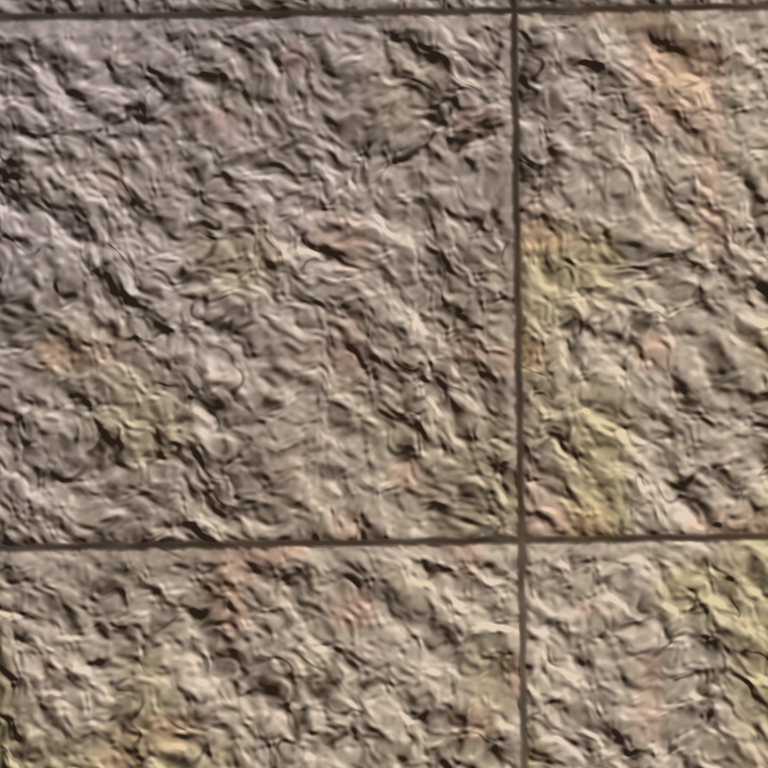
A WebGL 1 fragment shader for this texture:

```glsl
precision highp float;
uniform vec2 u_resolution;

#define PITCH 0.69
#define CROSSING vec2(0.683, 0.287)
#define TILT 0.014
#define JOINT_HALF 0.0042
#define BEVEL vec2(0.012, 0.019)
#define LIGHT_DIR vec2(0.53, 0.85)
#define GRAIN_FREQ 23.0
#define RELIEF 4.3
#define STONE_DARK vec3(0.16, 0.12, 0.09)
#define STONE_LIGHT vec3(0.80, 0.73, 0.67)
#define MOSS_TINT vec3(0.98, 0.98, 0.84)
#define RUST_TINT vec3(1.04, 0.97, 0.95)

float hash(vec2 p) {
  return fract(sin(dot(p, vec2(127.1, 311.7))) * 43758.5453);
}

float noise(vec2 p) {
  vec2 i = floor(p), f = fract(p);
  f = f * f * (3.0 - 2.0 * f);
  return mix(mix(hash(i), hash(i + vec2(1.0, 0.0)), f.x),
             mix(hash(i + vec2(0.0, 1.0)), hash(i + vec2(1.0, 1.0)), f.x), f.y);
}

// Coordinates stretched along the slanted grain, roughened by two warps
vec2 grainSpace(vec2 p) {
  p += 0.03 * (vec2(noise(p * 9.0), noise(p * 9.0 + 31.7)) - 0.5);
  p += 0.012 * (vec2(noise(p * 48.0 + 3.0), noise(p * 48.0 + 57.0)) - 0.5);
  return vec2(dot(p, vec2(0.85, -0.53)) * 0.72, dot(p, vec2(0.53, 0.85)));
}

float stoneHeight(vec2 p) {
  vec2 q = grainSpace(p) * GRAIN_FREQ;
  float h = 0.0, amp = 0.5;
  for (int i = 0; i < 4; i++) {
    h += amp * noise(q);
    q = mat2(0.88, 0.48, -0.48, 0.88) * q * 1.9 + 7.3;
    amp *= 0.6;
  }
  return h;
}

// Short broken ledges: thin dark contours, kept only in scattered spots
float creases(vec2 p) {
  vec2 q = grainSpace(p);
  float n = 0.6 * noise(q * 26.0 + 4.0) + 0.4 * noise(q * 63.0);
  float ridge = 1.0 - abs(2.0 * n - 1.0);
  float spots = 0.6 * noise(p * 14.0 + 9.0) + 0.4 * noise(p * 42.0 + 2.0);
  return smoothstep(0.78, 1.0, ridge) * smoothstep(0.46, 0.7, spots);
}

float band(float d, float lo, float hi, float soft) {
  return smoothstep(lo - soft, lo + soft, d) * (1.0 - smoothstep(hi - soft, hi + soft, d));
}

void main() {
  vec2 uv = gl_FragCoord.xy / u_resolution;
  float soft = max(0.0035, 1.0 / min(u_resolution.x, u_resolution.y));

  // Slightly skewed grid: block index and signed distance to nearest joints
  vec2 wall = uv - CROSSING + TILT * vec2(uv.y, -uv.x);
  vec2 grid = wall / PITCH;
  vec2 block = floor(grid);
  vec2 joint = (grid - floor(grid + 0.5)) * PITCH;
  joint += 0.003 * (vec2(noise(uv * 60.0), noise(uv * 60.0 + 19.0)) - 0.5);
  float blockRandom = hash(block + 3.7);
  vec2 p = uv + block * vec2(5.3, 7.9) + 11.0;

  // Joint lines, lit bevels below and left of them, shade on the other side
  float ragged = 0.008 * (noise(uv * 55.0 + 8.0) - 0.5);
  float lineX = band(joint.x, -JOINT_HALF, JOINT_HALF, soft);
  float lineY = band(joint.y, -JOINT_HALF, JOINT_HALF, soft);
  float bevelX = band(joint.x + ragged, -JOINT_HALF - BEVEL.x, -JOINT_HALF, 0.005);
  float bevelY = band(joint.y + ragged, -JOINT_HALF - BEVEL.y, -JOINT_HALF, 0.005);
  float shadeX = band(joint.x + ragged, 0.0, 0.010, 0.005);
  float shadeY = band(joint.y + ragged, 0.0, 0.011, 0.008);
  float lineMask = max(lineX, lineY);
  float bevelMask = max(bevelX, bevelY) * (1.0 - lineMask);

  // Rough face lit from the upper right, with shadows steeper than highlights
  float slope = stoneHeight(p) - stoneHeight(p + LIGHT_DIR * 0.0052);
  float rough = 1.0 - 0.55 * max(bevelMask, lineMask);
  float relief = RELIEF * slope;
  relief = relief > 0.0 ? relief * 0.88 : relief * 1.12;
  float tone = 0.68 + relief * rough;
  tone -= 0.38 * creases(p) * rough;
  tone += 0.20 * (noise(p * 6.0) - 0.5) + 0.12 * (noise(p * 150.0) - 0.5);
  tone += 0.09 * (uv.x - uv.y) + 0.06 * (blockRandom - 0.5);

  // Grooves and worn edges
  float wear = noise(uv * 32.0 + 5.0);
  tone += (0.08 * bevelX + 0.13 * bevelY) * (0.6 + 0.6 * wear) * (1.0 - lineMask);
  tone -= (0.20 * shadeX + 0.28 * shadeY) * (0.6 + 0.7 * wear);
  float lowerJoint = 1.0 - smoothstep(-0.05, 0.05, wall.y);
  float grooveTone = 0.04 + 0.20 * wear + 0.12 * lineX * lowerJoint;
  tone = mix(tone, grooveTone, 0.92 * lineMask);

  // Weathered tints: cool upper left, faint moss and rust
  vec3 color = mix(STONE_DARK, STONE_LIGHT, clamp(tone, 0.0, 1.15));
  float cool = smoothstep(0.2, 1.1, uv.y - 0.8 * uv.x + 0.25);
  color *= mix(vec3(1.0, 1.0, 0.97), vec3(0.96, 0.97, 1.04), cool);
  float moss = smoothstep(0.5, 0.9, noise(p * 9.0 + 41.0)) * (1.0 - 0.7 * cool);
  float rust = smoothstep(0.65, 0.95, noise(p * 13.0 + 73.0));
  color *= mix(vec3(1.0), MOSS_TINT, 0.8 * moss);
  color *= mix(vec3(1.0), RUST_TINT, rust);
  gl_FragColor = vec4(color, 1.0);
}
```
